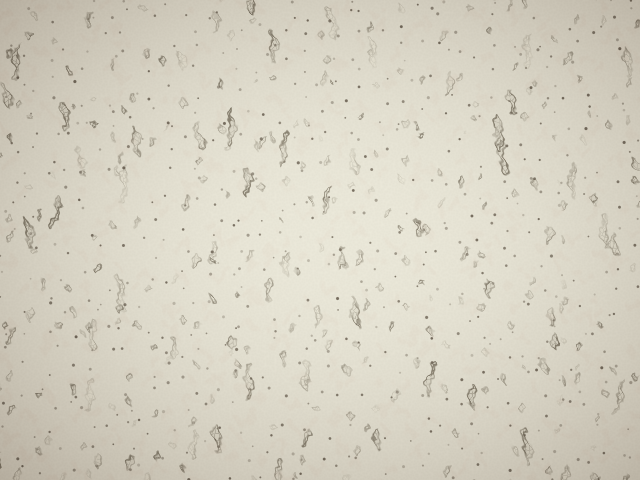
Reproduce this texture procedurally as a Shadertoy shader.

```glsl
// Pale mineral-fibre ceiling board under soft light: upright ragged fissures,
// small flecks and round pinholes, scattered over jittered grids.
// Lengths are in canvas heights; layered sines fray the outlines.

vec3 hash3(vec2 p) {
    vec3 q = fract(p.xyx * vec3(.1031, .1030, .0973));
    q += dot(q, q.yxz + 33.33);
    return fract((q.xxy + q.yzz) * q.zyx);
}

// Cellular noise: distance to the nearest and second nearest point
vec2 cellular(vec2 p) {
    vec2 nearest = vec2(8.);
    for (int j = -1; j <= 1; j++)
    for (int i = -1; i <= 1; i++) {
        vec2 id = floor(p) + vec2(i, j);
        float d = length(id + hash3(id + 211.).xy - p);
        nearest = d < nearest.x ? vec2(d, nearest.x) : vec2(nearest.x, min(nearest.y, d));
    }
    return nearest;
}

vec2 fray(vec2 p) {
    return vec2(sin(p.y * 173. + 3. * sin(p.x * 97.)) + .7 * sin(p.y * 391. + p.x * 260.),
                sin(p.x * 211. + 2. * sin(p.y * 83.)) + .6 * sin(p.x * 430. - p.y * 190.));
}

// Ragged upright hollows: x is the dark rim and creases, y the pale floor
vec2 hollows(vec2 p, vec2 cell, float seed, float density, float maxLength, float width) {
    vec2 ragged = p + .0019 * fray(p);
    vec2 bumps = cellular(p * vec2(125., 95.));
    float crease = 1. - smoothstep(.03, .3, bumps.y - bumps.x);
    vec2 result = vec2(0.);
    for (int j = -1; j <= 1; j++)
    for (int i = -1; i <= 1; i++) {
        vec2 id = floor(p / cell) + vec2(i, j);
        vec3 place = hash3(id + seed), kind = hash3(id + seed + 57.);
        if (kind.x > density) continue;
        vec2 q = ragged - (id + place.xy) * cell;
        q.x += (place.z - .55) * .5 * q.y + .0035 * sin(q.y * 105. + place.x * 40.);
        float halfLength = maxLength * mix(.2, 1., kind.y);
        float along = clamp(q.y / halfLength, -1., 1.);
        float girth = width * mix(.7, 1.1, place.z) * (1. - .5 * along * along)
                    * (.8 + .35 * sin(q.y * 140. + place.y * 30.));
        float d = length(vec2(q.x, max(abs(q.y) - halfLength, 0.))) - girth;

        float rim = 1. - smoothstep(.0004, .0034, abs(d));
        float inside = 1. - smoothstep(-.0015, .0015, d);
        float shade = .68 + .32 * sin(q.x * 170. - q.y * 75. + place.x * 6.3);
        float strength = mix(.22, 1., kind.z);
        float dark = strength * (rim * shade + inside * (.14 + .45 * crease * shade));
        result = max(result, vec2(dark, inside * (1. - crease) * (1. - .5 * kind.z)));
    }
    return result;
}

// Round pinholes of varied size and depth
float pinholes(vec2 p, float cell, float density) {
    float dark = 0.;
    for (int j = -1; j <= 1; j++)
    for (int i = -1; i <= 1; i++) {
        vec2 id = floor(p / cell) + vec2(i, j);
        vec3 place = hash3(id + 401.), kind = hash3(id + 463.);
        if (kind.x > density) continue;
        float d = length(p - (id + place.xy) * cell) - mix(.0014, .0031, kind.y);
        dark = max(dark, mix(.3, 1., kind.z) * (1. - smoothstep(-.0013, .0016, d)));
    }
    return dark;
}

void mainImage(out vec4 fragColor, in vec2 fragCoord) {
    vec2 uv = fragCoord / iResolution.xy;
    vec2 p = fragCoord / iResolution.y;

    // Board lit from the middle, darkening to the corners
    vec2 fromLight = uv - vec2(.53, .51);
    vec3 board = vec3(.915, .905, .847) - dot(fromLight, fromLight) * vec3(.38, .42, .42);
    vec3 color = board;

    // Fine tooth and faint warm stains
    color += .018 * (cellular(p * 190.).x - .45);
    float stain = 1. - smoothstep(.1, .3, cellular(p * 17. + .15 * fray(p * .5)).x);
    color -= stain * vec3(.006, .014, .015);

    // Long fissures, then short flecks
    vec2 fissures = hollows(p, vec2(.105, .14), 11., .82, .036, .0078);
    vec2 flecks = hollows(p, vec2(.062, .066), 131., .68, .0085, .0062);
    float pale = max(fissures.y, flecks.y * .7);
    float dark = max(fissures.x, flecks.x * .8);
    color += pale * vec3(.022, .02, .016);
    color = mix(color, board * vec3(.47, .44, .39), min(dark, 1.) * .74);

    // Pinholes
    color = mix(color, board * vec3(.42, .38, .34), pinholes(p, .041, .72) * .85);

    fragColor = vec4(color, 1.);
}
```
